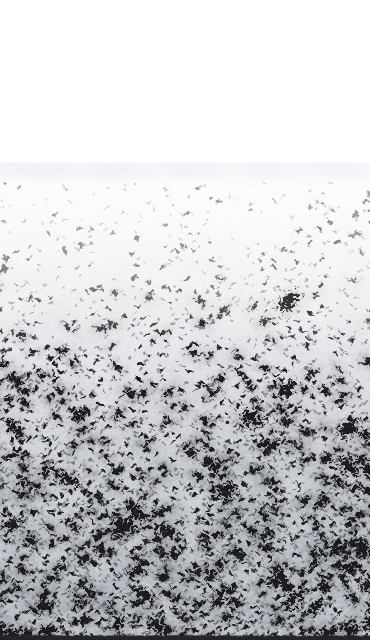
This texture is drawn by a Shadertoy shader. Its source:

```glsl
// Dark ragged flakes scattered over a pale sheet, thickening toward the bottom.
// Four sizes of jittered cells hold the flakes; cellular noise and layered sines fray
// their edges, and a density field with soft clusters steers number, size and shade.
#define SHEET_TOP 0.746
#define CLUSTER_SPREAD 0.0013
#define FRAY 1.25
#define EDGE_SOFTNESS 0.0017
#define SHADOW_REACH 0.0065
#define SHADOW_DEPTH 0.30
#define FLOOR_HEIGHT 0.007
#define INK vec3(0.085, 0.088, 0.10)
#define SHEET_LIGHT vec3(0.985, 0.988, 0.992)
#define SHEET_DARK vec3(0.72, 0.735, 0.76)

const int CLUSTERS = 14;
// Centre in canvas heights, then strength
const vec3 cluster[CLUSTERS] = vec3[](
    vec3(.03, .40, .5), vec3(.09, .43, .3), vec3(.44, .37, .6), vec3(.455, .54, .4),
    vec3(.31, .49, .3), vec3(.305, .40, .3), vec3(.378, .316, .4), vec3(.20, .19, .5),
    vec3(.345, .235, .4), vec3(.05, .26, .4), vec3(.55, .15, .6), vec3(.56, .28, .5),
    vec3(.50, .63, .35), vec3(.41, .18, .4));

vec3 hash3(vec2 p) {
    vec3 q = fract(p.xyx * vec3(.1031, .1030, .0973));
    q += dot(q, q.yxz + 33.33);
    return fract((q.xxy + q.yzz) * q.zyx);
}

// Distance to the nearest jittered point, about 0 to 1
float cellular(vec2 p) {
    vec2 id = floor(p);
    float nearest = 2.0;
    for (int y = -1; y <= 1; y++)
    for (int x = -1; x <= 1; x++) {
        vec2 cell = id + vec2(x, y);
        nearest = min(nearest, length(cell + hash3(cell + 200.0).xy - p));
    }
    return nearest;
}

float clusterField(vec2 p) {
    float sum = 0.0;
    for (int i = 0; i < CLUSTERS; i++) {
        vec2 d = p - cluster[i].xy;
        sum += cluster[i].z * exp(-dot(d, d) / CLUSTER_SPREAD);
    }
    return sum;
}

float depthBelow(float y) {
    return 1.0 - smoothstep(0.06, 0.73, y);
}

// Signed distance to the flakes of one cell size
float flakes(vec2 p, float size, float bias, float seed, float fray) {
    vec2 id = floor(p / size);
    float nearest = 1.0;
    for (int y = -1; y <= 1; y++)
    for (int x = -1; x <= 1; x++) {
        vec2 cell = id + vec2(x, y);
        vec3 rnd = hash3(cell + seed);
        vec3 form = hash3(cell + seed + 61.0);
        vec2 centre = (cell + 0.1 + 0.8 * rnd.xy) * size;
        float density = bias + 0.43 * depthBelow(centre.y) + 0.55 * clusterField(centre);
        if (rnd.z > density || centre.y > SHEET_TOP - 0.03) continue;

        float angle = (form.x - 0.5) * 1.8;
        vec2 q = mat2(cos(angle), -sin(angle), sin(angle), cos(angle)) * (p - centre);
        q *= vec2(0.8, 1.0 + 0.7 * form.y);
        float radius = size * (0.13 + 0.15 * form.z + 0.11 * min(density, 1.0));
        nearest = min(nearest, length(q) - radius * (1.0 - FRAY * fray));
    }
    return nearest;
}

void mainImage(out vec4 fragColor, in vec2 fragCoord) {
    vec2 p = fragCoord / iResolution.y;
    float pixel = 1.0 / iResolution.y;
    float depth = depthBelow(p.y);
    float clumps = clusterField(p);

    // Sheet: pale gradient, cloudy mottling and a faint upper rim
    float cloud = sin(p.x * 31.0 + 3.0 * sin(p.y * 17.0)) * sin(p.y * 43.0 + 2.0 * sin(p.x * 23.0));
    float grain = cellular(p * 150.0) - 0.45;
    float shade = depth * (0.9 + 0.14 * cloud + 0.3 * grain) + 0.3 * clumps * depth;
    vec3 color = mix(SHEET_LIGHT, SHEET_DARK, shade);
    float rim = smoothstep(SHEET_TOP - 0.038, SHEET_TOP - 0.012, p.y);
    color -= rim * vec3(0.036, 0.031, 0.022) * (1.0 + 0.3 * cloud);

    // Flakes of four sizes, bent by sines and frayed by two scales of cells
    vec2 bent = p + 0.0016 * sin(p.yx * 310.0 + 2.0 * sin(p * 190.0))
                  + 0.0009 * sin(p.yx * 730.0 + 1.0);
    float coarse = cellular(bent * 125.0) - 0.42;
    float fine = cellular(bent * 250.0 + 9.0) - 0.42;
    float fray = 1.2 * coarse + 1.1 * fine;
    float large = flakes(bent, 0.040, -0.09, 11.0, fray);
    float medium = flakes(bent, 0.021, 0.02, 37.0, fray);
    float small = flakes(bent, 0.0125, 0.09, 83.0, 0.5 * coarse + fine);
    float specks = flakes(bent, 0.0080, 0.07, 131.0, fine);
    float body = min(large, min(medium, small));

    // Soft shadows, then ink that grows paler toward the top
    float shadow = exp(-max(min(large, medium), 0.0) / SHADOW_REACH);
    color *= 1.0 - SHADOW_DEPTH * shadow * smoothstep(0.0, 0.7, depth + 0.3 * clumps);
    float soft = max(EDGE_SOFTNESS, 0.8 * pixel);
    float strength = mix(0.40, 0.97, smoothstep(0.0, 0.5, depth + 0.4 * clumps));
    float dust = 1.0 - smoothstep(-soft, soft, specks);
    color = mix(color, INK * 2.5, dust * strength * 0.6);
    float ink = 1.0 - smoothstep(-soft, soft, body);
    color = mix(color, INK * (1.15 + 1.2 * fine), ink * strength);

    // Dark uneven floor and the blank area above the sheet
    float floorEdge = FLOOR_HEIGHT + 0.003 * coarse;
    color = mix(color, INK * 1.6, 1.0 - smoothstep(-0.002, 0.002, p.y - floorEdge));
    color = mix(color, vec3(1.0), smoothstep(-pixel, pixel, p.y - SHEET_TOP));
    fragColor = vec4(clamp(color, 0.0, 1.0), 1.0);
}
```
